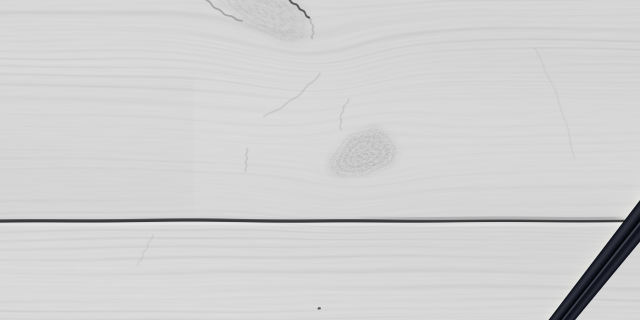
A WebGL 2 fragment shader for this texture:

```glsl
#version 300 es
precision highp float;
// Pale painted planks with a dark horizontal joint, two knots and a dark rod.
// Layered sines bent around the knots form the grain, cellular noise adds
// fibres and specks, and distance functions draw joint, cracks and rod.
uniform vec2 u_resolution;
out vec4 fragColor;

const vec3 PAINT = vec3(0.850, 0.850, 0.852);
const vec3 JOINT = vec3(0.22, 0.22, 0.235);
const vec3 LEDGE = vec3(0.72);
const vec3 ROD_DARK = vec3(0.065, 0.075, 0.115);
const vec3 ROD_SHEEN = vec3(0.33, 0.34, 0.39);

vec2 hash2(vec2 p) {
  vec3 q = fract(vec3(p.xyx) * vec3(0.1031, 0.103, 0.0973));
  q += dot(q, q.yzx + 33.33);
  return fract((q.xx + q.yz) * q.zy);
}

// Distance to the nearest scattered cell point.
float cellular(vec2 p) {
  vec2 cell = floor(p), f = fract(p);
  float nearest = 2.0;
  for (int j = -1; j <= 1; j++)
    for (int i = -1; i <= 1; i++) {
      vec2 o = vec2(i, j);
      nearest = min(nearest, length(o + hash2(cell + o) - f));
    }
  return nearest;
}

// Position relative to a tilted ellipse whose rim has length one.
vec2 knotSpace(vec2 p, vec2 centre, vec2 radii, float tilt) {
  float c = cos(tilt), s = sin(tilt);
  p -= centre;
  return vec2(c * p.x + s * p.y, c * p.y - s * p.x) / radii;
}

// Soft coverage of a slightly wavy line from a to b.
float stroke(vec2 p, vec2 a, vec2 b, float bow, float width, float px) {
  vec2 d = b - a;
  float t = clamp(dot(p - a, d) / dot(d, d), 0.0, 1.0);
  vec2 side = normalize(vec2(-d.y, d.x));
  float wave = bow * sin(3.1416 * t) + 0.002 * sin(t * 19.0);
  float dist = length(p - a - d * t - side * wave);
  return 1.0 - smoothstep(width, width + 1.3 * px, dist);
}

float band(float v, float lo, float hi, float soft) {
  return smoothstep(lo - soft, lo + soft, v) * (1.0 - smoothstep(hi - soft, hi + soft, v));
}

// Darkening by growth lines, drifting and fading along the plank.
float grain(vec2 p, float v) {
  v += 0.006 * sin(p.x * 2.7 + v * 9.0) + 0.002 * sin(p.x * 9.0 + v * 31.0);
  float wide = 0.5 + 0.5 * sin(v * 185.0 + 3.0 * sin(v * 23.0));
  float fine = 0.5 + 0.5 * sin(v * 390.0 + 2.5 * sin(v * 41.0 + p.x));
  float fade = 0.55 + 0.45 * sin(p.x * 2.3 + v * 27.0 + 1.5 * sin(v * 13.0));
  return 0.034 * pow(wide, 5.0) * fade + 0.012 * fine * fine * (1.0 - 0.5 * fade);
}

// Darkening by a knot: stain, rings and short fibres inside its rim.
float knot(vec2 k, vec2 p) {
  float r = length(k) + 0.07 * sin(3.0 * atan(k.y, k.x) + 1.0) + 0.03 * sin(k.x * 9.0);
  float inside = 1.0 - smoothstep(0.55, 1.15, r);
  float rings = 0.5 + 0.5 * sin(r * 32.0 + 2.0 * sin(k.x * 4.0));
  float fibres = 1.0 - smoothstep(0.12, 0.45, cellular(k * vec2(9.0, 17.0)));
  float halo = 0.008 * (0.5 + 0.5 * sin(r * 17.0)) * exp(-1.2 * r);
  return inside * (0.035 + 0.030 * rings + 0.055 * fibres) + halo;
}

void main() {
  float px = 1.0 / u_resolution.y;
  vec2 p = gl_FragCoord.xy * px;
  p.x *= 2.0 * u_resolution.y / u_resolution.x;

  // Grain bends outward around both knots.
  vec2 low = knotSpace(p, vec2(1.138, 0.520), vec2(0.122, 0.078), 0.38);
  vec2 high = knotSpace(p, vec2(0.825, 0.970), vec2(0.185, 0.080), -0.48);
  float bent = p.y - 0.65 * (p.y - 0.520) * exp(-0.30 * dot(low, low))
             - 0.60 * (p.y - 0.970) * exp(-0.35 * dot(high, high));
  bent += 0.04 * exp(-8.0 * pow(p.x - 1.0, 2.0)) * smoothstep(0.33, 0.7, p.y);

  // Paint with broad tone changes, growth lines and fibres.
  float calm = 1.0 - 0.55 * band(p.y, 0.33, 0.70, 0.06);
  float tone = 0.006 * sin(p.x * 2.1 + 0.8) + 0.005 * sin(p.y * 11.0 + p.x);
  tone -= 0.010 * (1.0 - smoothstep(0.595, 0.615, p.x)) * band(p.y, 0.33, 0.76, 0.03);
  tone -= grain(p, bent) * calm;
  tone -= 0.012 * (1.0 - cellular(vec2(p.x * 7.0, bent * 130.0))) - 0.004;
  tone -= knot(low, p) + 0.65 * knot(high, p);

  // Cracks, scratches and a speck.
  tone -= 0.45 * stroke(p, vec2(0.895, 1.005), vec2(0.965, 0.945), 0.004, 0.0012, px);
  tone -= 0.18 * stroke(p, vec2(0.645, 1.0), vec2(0.755, 0.935), -0.008, 0.001, px);
  tone -= 0.10 * stroke(p, vec2(0.965, 0.945), vec2(0.975, 0.880), 0.008, 0.001, px);
  tone -= 0.06 * stroke(p, vec2(0.825, 0.635), vec2(1.000, 0.770), -0.012, 0.0008, px);
  tone -= 0.06 * stroke(p, vec2(1.065, 0.595), vec2(1.090, 0.690), 0.010, 0.0008, px);
  tone -= 0.07 * stroke(p, vec2(0.768, 0.465), vec2(0.772, 0.535), 0.0, 0.0008, px);
  tone -= 0.03 * stroke(p, vec2(1.670, 0.850), vec2(1.795, 0.505), 0.015, 0.0008, px);
  tone -= 0.04 * stroke(p, vec2(0.430, 0.170), vec2(0.478, 0.265), 0.0, 0.0008, px);
  tone -= 0.50 * stroke(p, vec2(0.996, 0.036), vec2(0.999, 0.036), 0.0, 0.0015, px);
  vec3 colour = PAINT + tone;

  // Joint between planks, with a lit lower lip and a grey ledge on the right.
  float jointY = 0.3095 + 0.0025 * band(p.x, 0.35, 0.80, 0.2) + 0.0007 * sin(p.x * 13.0);
  float h = p.y - jointY;
  float ledge = band(h, 0.002, 0.0135, 0.6 * px) * band(p.x, 1.12, 1.935, 0.025);
  colour = mix(colour, LEDGE, ledge * smoothstep(1.0, 1.4, p.x));
  colour += 0.045 * band(h, -0.016, -0.006, 0.003) - 0.03 * band(h, 0.002, 0.012, 0.004);
  float halfGap = 0.0052 - 0.0012 * smoothstep(1.1, 1.5, p.x);
  vec3 gap = mix(JOINT, vec3(0.36), smoothstep(0.0, 0.005, h));
  colour = mix(colour, gap, band(h, -halfGap, halfGap, 0.6 * px));

  // Tapered rod: t runs from its left edge to its right edge.
  float left = 1.714 + 0.763 * p.y, span = 0.083 + 0.066 * p.y;
  float t = (p.x - left) / span, soft = 0.8 * px / span;
  colour += vec3(0.055, 0.055, 0.035) * exp(5.0 * min(t, 0.0)) * step(t, 0.5);
  vec3 rod = mix(ROD_DARK, ROD_SHEEN, 0.45 * band(t, 0.10, 0.30, 0.09));
  rod = mix(rod, ROD_SHEEN, 0.75 * band(t, 0.50, 0.57, 0.035));
  rod = mix(rod, ROD_SHEEN, 0.35 * band(t, 0.74, 0.90, 0.07));
  rod *= 1.0 - 0.65 * band(t, 0.40, 0.48, 0.03);
  colour = mix(colour, rod, band(t, 0.0, 1.0, soft));

  fragColor = vec4(clamp(colour, 0.0, 1.0), 1.0);
}
```
